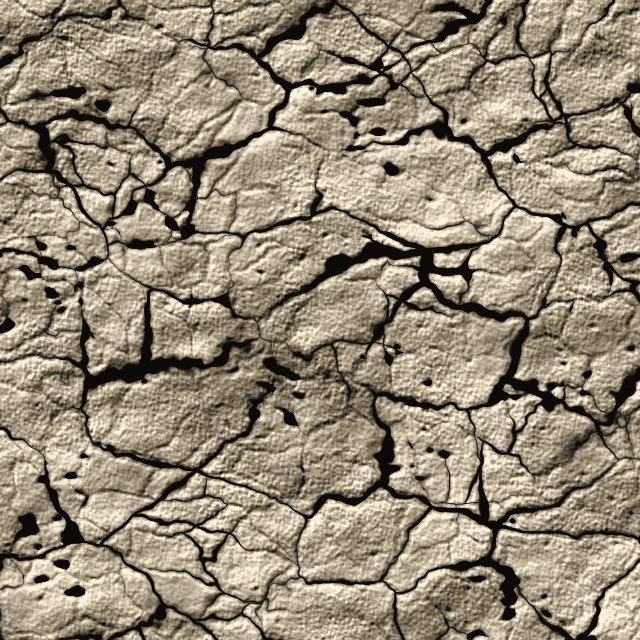
This texture is drawn by a WebGL 1 fragment shader. Its source:

```glsl
precision highp float;
// Dry cracked mud: curved plates, ragged dark fissures and grainy side-lit relief.
uniform vec2 u_resolution;

vec2 hash2(vec2 p) {
  vec3 q = fract(p.xyx * vec3(0.1031, 0.1030, 0.0973));
  q += dot(q, q.yzx + 33.33);
  return fract((q.xx + q.yz) * q.zy);
}

// Gradient noise, centred on zero
float corner(vec2 cell, vec2 offset, vec2 f) {
  return dot(hash2(cell + offset) * 2.0 - 1.0, f - offset);
}

float noise(vec2 p) {
  p += 100.0;
  vec2 i = floor(p), f = fract(p);
  vec2 u = f * f * f * (f * (f * 6.0 - 15.0) + 10.0);
  float low = mix(corner(i, vec2(0.0), f), corner(i, vec2(1.0, 0.0), f), u.x);
  float high = mix(corner(i, vec2(0.0, 1.0), f), corner(i, vec2(1.0), f), u.x);
  return mix(low, high, u.y);
}

float fbm(vec2 p) {
  float sum = 0.0, amplitude = 1.0;
  for (int i = 0; i < 4; i++) {
    sum += amplitude * noise(p);
    p = mat2(1.6, 1.2, -1.2, 1.6) * p + 7.3;
    amplitude *= 0.5;
  }
  return sum;
}

vec2 warp(vec2 p) {
  return vec2(noise(p), noise(p + 37.4));
}

// Distance to the nearest border between Voronoi plates
float plateEdge(vec2 p) {
  vec2 i = floor(p), f = fract(p);
  vec2 nearestCell = vec2(0.0), nearest = vec2(0.0);
  float best = 9.0;
  for (int y = -1; y <= 1; y++) {
    for (int x = -1; x <= 1; x++) {
      vec2 cell = vec2(float(x), float(y));
      vec2 r = cell + hash2(i + cell + 50.0) - f;
      if (dot(r, r) < best) {
        best = dot(r, r);
        nearest = r;
        nearestCell = cell;
      }
    }
  }
  float edge = 9.0;
  for (int y = -2; y <= 2; y++) {
    for (int x = -2; x <= 2; x++) {
      vec2 cell = nearestCell + vec2(float(x), float(y));
      vec2 r = cell + hash2(i + cell + 50.0) - f;
      vec2 apart = r - nearest;
      if (dot(apart, apart) > 0.0001)
        edge = min(edge, dot(0.5 * (nearest + r), normalize(apart)));
    }
  }
  return edge;
}

// Signed distance to the fissures; negative inside
float crackGap(vec2 p) {
  vec2 q = p + 0.1 * warp(p * 4.0) + 0.025 * warp(p * 19.0) + 0.008 * warp(p * 60.0);
  float wide = plateEdge(q * vec2(5.0, 7.5)) - 0.021 - 0.075 * noise(p * 6.0);
  float thin = plateEdge(q * vec2(10.0, 14.0) + 9.0) + 0.015 - 0.14 * noise(p * 5.0 + 20.0);
  float gap = min(wide / 6.0, thin / 12.0);
  // Crumbled rims and scattered pits
  float crumbly = smoothstep(0.05, 0.3, noise(p * vec2(6.0, 9.0) + 50.0));
  gap -= 0.05 * crumbly * max(noise(p * vec2(32.0, 46.0)), 0.0);
  return min(gap, 0.04 * (0.5 - noise(p * vec2(38.0, 56.0) + 11.0)));
}

float relief(vec2 p) {
  return fbm(p * vec2(8.0, 10.0) + 3.0);
}

float grain(vec2 p) {
  return noise(p * 150.0) + 0.5 * noise(p * 260.0 + 5.0);
}

void main() {
  vec2 p = gl_FragCoord.xy / min(u_resolution.x, u_resolution.y);
  float pixel = 1.0 / min(u_resolution.x, u_resolution.y);
  vec2 light = vec2(-0.5, 0.87);

  // Light falling on broad swells, grit and plate rims
  float gap = crackGap(p);
  float rimGap = crackGap(p + light * 0.007);
  float tone = 0.69 + 0.26 * fbm(p * 3.5 + 60.0);
  tone += 0.9 * (relief(p) - relief(p + light * 0.012));
  float roughness = 0.34 + 0.35 * noise(p * 7.0 + 80.0);
  tone += roughness * (grain(p) - grain(p + light * 0.004));
  tone += 0.24 * (smoothstep(0.0, 0.009, gap) - smoothstep(0.0, 0.009, rimGap));
  tone -= 0.12 * (1.0 - smoothstep(0.0, 0.01, gap));
  tone = clamp(tone, 0.06, 1.0);

  // Warm clay over near-black fissures
  vec3 clay = tone - vec3(0.0, 0.05, 0.135) * smoothstep(0.0, 0.5, tone);
  float surface = smoothstep(-pixel, pixel, gap);
  gl_FragColor = vec4(mix(vec3(0.05, 0.035, 0.03), clay, surface), 1.0);
}
```
